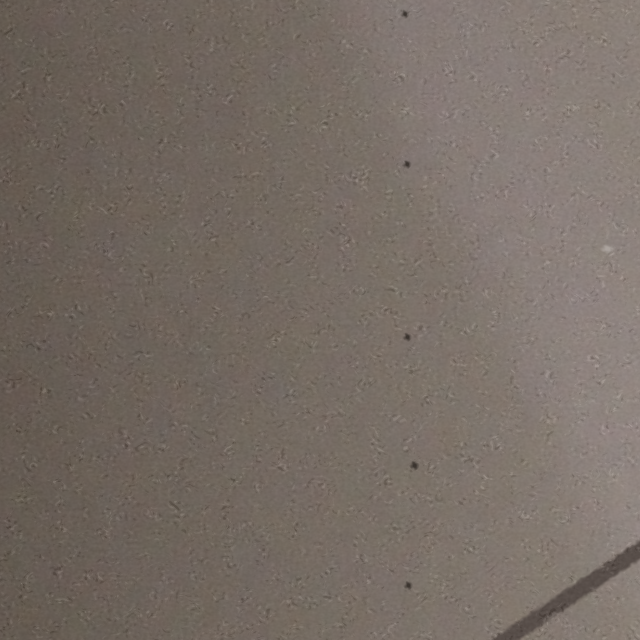
This texture is drawn by a three.js fragment shader. Its source:

```glsl
// Draws a dim, speckled stone tile with a lilac sheen, a few pits and a dark joint.
varying vec2 vUv;

const vec3 SHADE_COLOR = vec3(0.390, 0.351, 0.318);
const vec3 LIT_COLOR   = vec3(0.534, 0.494, 0.460);
const vec3 SHEEN_COLOR = vec3(0.034, 0.031, 0.046);
const vec3 JOINT_COLOR = vec3(0.345, 0.307, 0.288);
const vec3 PIT_COLOR   = vec3(0.205, 0.180, 0.160);
const vec3 CHIP_COLOR  = vec3(0.690, 0.660, 0.640);
const vec2 JOINT_START = vec2(0.789, 0.0);
const vec2 JOINT_END   = vec2(1.0, 0.141);
const vec2 CHIP_CENTER = vec2(0.949, 0.611);
const float JOINT_HALF_WIDTH = 0.0122;
const float JOINT_SOFTNESS = 0.0042;
const float PIT_RADIUS = 0.0058;
const float PIT_COUNT = 5.0;
const float GRAIN_SCALE = 140.0;
const float GRAIN_STRENGTH = 0.056;
const float SPECK_STRENGTH = 0.080;
const float MOTTLE_STRENGTH = 0.014;
const float TINT_STRENGTH = 0.016;

vec2 hash2(vec2 p) {
  vec3 q = fract(p.xyx * vec3(0.1031, 0.1030, 0.0973));
  q += dot(q, q.yzx + 33.33);
  return fract((q.xx + q.yz) * q.zy);
}

float cornerSlope(vec2 cell, vec2 corner, vec2 f) {
  return dot(hash2(cell + corner) * 2.0 - 1.0, f - corner);
}

// Gradient noise, roughly -0.7 to 0.7
float noise(vec2 p) {
  vec2 cell = floor(p);
  vec2 f = p - cell;
  vec2 s = f * f * f * (f * (f * 6.0 - 15.0) + 10.0);
  float low = mix(cornerSlope(cell, vec2(0.0, 0.0), f),
                  cornerSlope(cell, vec2(1.0, 0.0), f), s.x);
  float high = mix(cornerSlope(cell, vec2(0.0, 1.0), f),
                   cornerSlope(cell, vec2(1.0, 1.0), f), s.x);
  return mix(low, high, s.y);
}

// Light growing to the right, plus a slanting band of cool reflection
vec3 lighting(vec2 p) {
  float cloud = noise(p * 4.0 + 7.0);
  float mottle = noise(p * 26.0 + 5.0) + 0.7 * noise(p * 60.0 + 29.0);
  vec3 color = mix(SHADE_COLOR, LIT_COLOR, p.x + 0.06 * cloud);
  float across = p.x - 0.53 - 0.48 * (1.0 - p.y) + 0.04 * cloud;
  float sheen = smoothstep(-0.06, 0.09, across)
              * (1.0 - 0.75 * smoothstep(0.14, 0.42, across));
  return color + SHEEN_COLOR * sheen + MOTTLE_STRENGTH * mottle;
}

// Fine grain with embossed specks of varied direction, gathered in patches
float grain(vec2 p) {
  vec2 q = p * GRAIN_SCALE * vec2(0.9, 1.1);
  float fine = 0.6 * noise(q) + 0.4 * noise(q * 1.7 + 31.0);
  float angle = 9.0 * noise(p * 50.0 + 71.0);
  vec2 lean = 0.5 * vec2(cos(angle), sin(angle));
  float relief = noise(q + 53.0) - noise(q + 53.0 + lean);
  float speck = sign(relief) * smoothstep(0.10, 0.55, abs(relief));
  float patches = smoothstep(-0.35, 0.40, noise(p * 38.0 + 11.0));
  return GRAIN_STRENGTH * fine + SPECK_STRENGTH * speck * patches;
}

// Faint blotches of warm, green and violet colour
vec3 tint(vec2 p) {
  float warm = noise(p * 17.0 + 3.0) + 0.6 * noise(p * 45.0 + 19.0);
  float violet = noise(p * 14.0 + 41.0) + 0.6 * noise(p * 38.0 + 67.0);
  return TINT_STRENGTH * (warm * vec3(0.8, -0.4, -0.3) + violet * vec3(0.1, -0.3, 1.0));
}

float blob(vec2 p, float radius) {
  float ragged = length(p) + 0.003 * noise(p * 180.0 + 23.0);
  return 1.0 - smoothstep(radius * 0.35, radius * 1.55, ragged);
}

// Small dark pits strung along a loose vertical row
float pits(vec2 p) {
  float cover = 0.0;
  for (float i = 0.0; i < PIT_COUNT; i++) {
    vec2 jitter = hash2(vec2(i + 4.0, 9.0)) - 0.5;
    vec2 center = vec2(0.655, 0.06 + 0.22 * i) + jitter * vec2(0.045, 0.08);
    cover = max(cover, blob(p - center, PIT_RADIUS * (1.0 + 0.4 * jitter.x)));
  }
  return cover;
}

float joint(vec2 p) {
  vec2 along = normalize(JOINT_END - JOINT_START);
  vec2 offset = p - JOINT_START;
  float side = abs(offset.x * along.y - offset.y * along.x);
  side += 0.005 * noise(p * 110.0);
  return 1.0 - smoothstep(-JOINT_SOFTNESS, JOINT_SOFTNESS, side - JOINT_HALF_WIDTH);
}

void main() {
  vec3 color = lighting(vUv) + tint(vUv);
  color = mix(color, JOINT_COLOR, joint(vUv));
  color += grain(vUv);
  color = mix(color, PIT_COLOR, 0.9 * pits(vUv));
  vec2 chipOffset = (vUv - CHIP_CENTER) * vec2(0.75, 1.1);
  color = mix(color, CHIP_COLOR, 0.85 * blob(chipOffset, PIT_RADIUS));
  gl_FragColor = vec4(color, 1.0);
}
```
